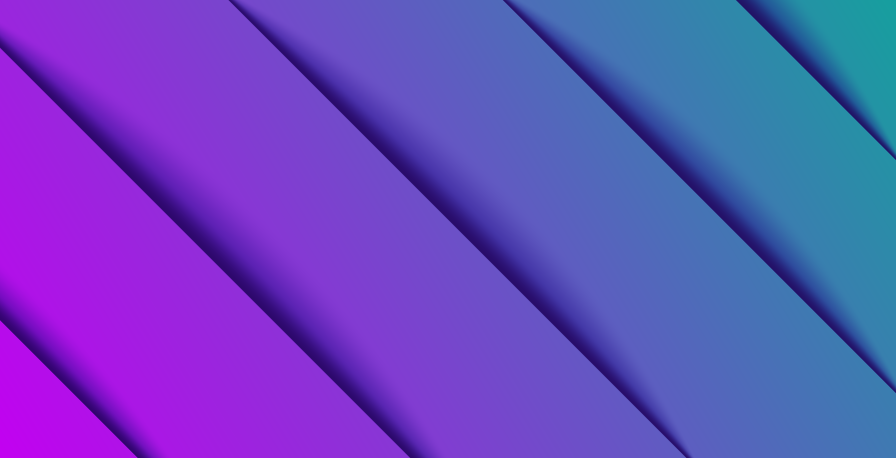
Reproduce this background procedurally as a WebGL 2 fragment shader.

```glsl
#version 300 es
precision highp float;

uniform vec2 u_resolution;
out vec4 fragColor;

// Base gradient, lower left to upper right
const vec3 MAGENTA = vec3(0.765, 0.0, 0.945);
const vec3 TEAL = vec3(0.085, 0.625, 0.62);
const vec2 GRADIENT_WEIGHT = vec2(0.76, 0.24);

// Shadow layers: wide soft tint and narrow dark core
const vec3 SOFT_COLOR = vec3(0.10, 0.04, 0.51);
const vec3 CORE_COLOR = vec3(0.13, 0.0, 0.32);
const float SOFT_STRENGTH = 0.62;
const float CORE_STRENGTH = 0.68;
const float CORE_SHARE = 0.36;
const float CORE_MIN = 0.008;
const float WIDTH_MIN = 0.018;

// Diagonal folds: offset, shadow centre along fold, half length, widest shadow
const int FOLD_COUNT = 5;
const vec4 FOLDS[FOLD_COUNT] = vec4[](
    vec4(0.301, -0.25, 0.95, 0.135),
    vec4(0.896, 0.06, 1.20, 0.205),
    vec4(1.499, 0.50, 1.07, 0.195),
    vec4(2.098, 0.95, 0.93, 0.165),
    vec4(2.607, 0.50, 0.85, 0.165)
);

// Shadow width swells at its centre and tapers towards both ends
float shadowWidth(float along, vec4 fold) {
    float d = (along - fold.y) / fold.z;
    return max(fold.w * (1.0 - d * d), WIDTH_MIN);
}

// Casts one shadow on the upper right side of a fold
vec3 applyFold(vec3 color, vec2 p, vec4 fold, float pixel) {
    float across = p.x + p.y - fold.x;
    float width = shadowWidth(p.x - p.y, fold);
    float edge = smoothstep(-pixel, pixel, across);
    float soft = 1.0 - smoothstep(0.0, width, across);
    float core = 1.0 - smoothstep(0.0, width * CORE_SHARE + CORE_MIN, across);
    color = mix(color, SOFT_COLOR, SOFT_STRENGTH * soft * edge);
    return mix(color, CORE_COLOR, CORE_STRENGTH * core * edge);
}

void main() {
    vec2 uv = gl_FragCoord.xy / u_resolution;
    vec2 p = gl_FragCoord.xy / u_resolution.y;
    float pixel = 1.0 / u_resolution.y;

    vec3 color = mix(MAGENTA, TEAL, dot(uv, GRADIENT_WEIGHT));
    for (int i = 0; i < FOLD_COUNT; i++) {
        color = applyFold(color, p, FOLDS[i], pixel);
    }
    fragColor = vec4(color, 1.0);
}
```
